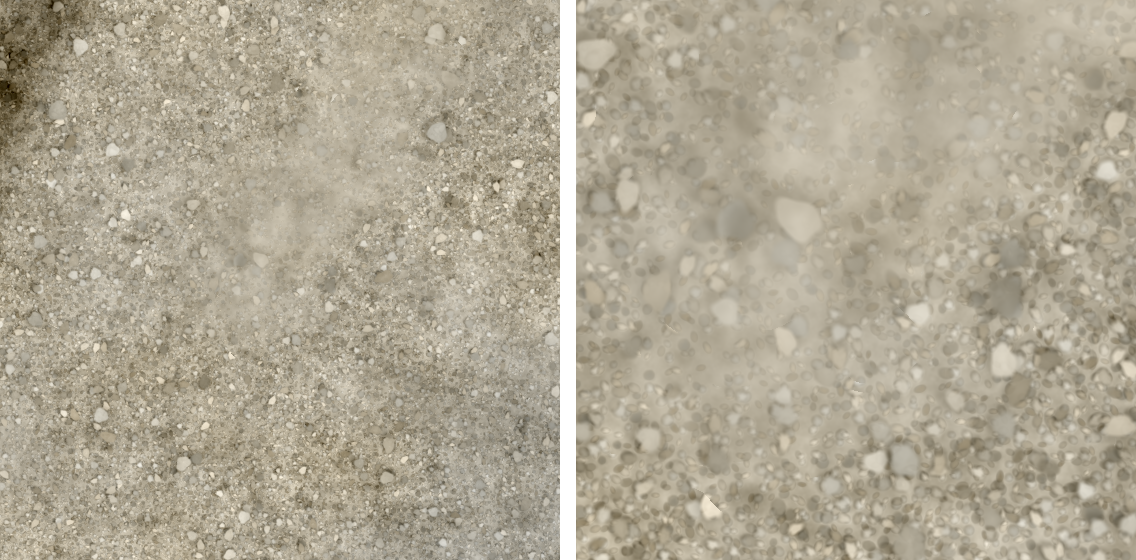
Left, the full canvas; right, a detail of the centre.
Reproduce this texture procedurally as a WebGL 2 fragment shader.

```glsl
#version 300 es
precision highp float;

#define GROUND_COLOR vec3(0.745, 0.712, 0.634)
#define TONE_TINT vec3(1.0, 1.02, 1.07)
#define FINEST_SCALE 150.0
#define SCALE_STEP 0.70
#define GRAIN_LAYERS 6
#define GRAIN_DENSITY 0.90
#define DENSITY_STEP 0.58
#define GRAIN_CONTRAST 0.36
#define SHADOW_DEPTH 0.10
#define EDGE_SOFTNESS 0.0023
#define SOIL_DARKNESS 0.25

uniform vec2 u_resolution;
out vec4 fragColor;

// Integer hash: three uniform values per cell
vec3 hash3(vec2 cell, float seed) {
    uvec3 v = uvec3(ivec3(cell, seed)) * 1664525u + 1013904223u;
    for (int i = 0; i < 2; i++) {
        v.x += v.y * v.z;
        v.y += v.z * v.x;
        v.z += v.x * v.y;
        v ^= v >> 16u;
    }
    return vec3(v >> 8u) / float(1u << 24u);
}

float valueNoise(vec2 p, float seed) {
    vec2 cell = floor(p), f = fract(p);
    f = f * f * (3.0 - 2.0 * f);
    float low = mix(hash3(cell, seed).x, hash3(cell + vec2(1, 0), seed).x, f.x);
    float high = mix(hash3(cell + vec2(0, 1), seed).x, hash3(cell + 1.0, seed).x, f.x);
    return mix(low, high, f.y);
}

// Fractal noise, centred on zero
float fbm(vec2 p, float seed) {
    float sum = 0.0, amplitude = 0.5;
    for (int i = 0; i < 4; i++) {
        sum += amplitude * (valueNoise(p, seed + float(i)) - 0.5);
        p = mat2(1.6, 1.2, -1.2, 1.6) * p;
        amplitude *= 0.55;
    }
    return sum;
}

// One layer of scattered, rotated, slightly angular stones
void addGrains(inout vec3 color, vec2 uv, float scale, float density, float size, float contrast, float seed) {
    vec2 p = uv * scale;
    float edge = EDGE_SOFTNESS * scale;
    for (int y = -1; y <= 1; y++)
    for (int x = -1; x <= 1; x++) {
        vec2 cell = floor(p) + vec2(x, y);
        vec3 place = hash3(cell, seed);
        if (place.z > density) continue;
        vec3 form = hash3(cell, seed + 50.0);
        vec2 d = p - cell - 0.5 - 0.8 * (place.xy - 0.5);
        float turn = 6.2832 * form.x;
        vec2 q = mat2(cos(turn), -sin(turn), sin(turn), cos(turn)) * d;
        q.y *= mix(1.0, 1.7, form.y);
        float angle = atan(q.y, q.x + 1e-5);
        float dist = length(q) * (1.0 + 0.10 * sin(3.0 * angle + 9.0 * form.y) + 0.05 * sin(5.0 * angle));
        float radius = mix(0.22, 0.46, form.z * form.z);

        // Contact shadow, then the stone itself
        float shadow = 1.0 - smoothstep(radius, radius + 0.25, length(q) + 0.2 * (d.x - d.y));
        color -= SHADOW_DEPTH * contrast * shadow;
        float cover = 1.0 - smoothstep(radius - edge, radius + edge, dist);
        float tone = GRAIN_CONTRAST * contrast * (place.z / density - mix(0.48, 0.32, size));
        tone -= 0.04 * size * dist / radius;
        vec3 hue = vec3(0.7, 0.0, -1.0) * 0.05 * (form.y - 0.5);
        color = mix(color, GROUND_COLOR + tone * TONE_TINT + hue, cover * 0.85);
    }
}

void main() {
    vec2 uv = gl_FragCoord.xy / u_resolution;
    vec2 warped = uv + 0.12 * vec2(fbm(uv * 6.0, 1.0), fbm(uv * 6.0, 11.0));

    // Large regions: dark soil corner, sandy diagonal track, cool gravel
    float soil = smoothstep(-0.10, 0.16, warped.y - 0.62 - 2.0 * warped.x);
    float acrossTrack = abs(dot(warped - vec2(0.52, 0.62), vec2(0.86, -0.50)));
    float track = (1.0 - smoothstep(0.02, 0.20, acrossTrack)) * smoothstep(0.2, 0.6, warped.y);
    float cool = smoothstep(0.35, 0.9, warped.x - warped.y);
    float patches = fbm(uv * 6.0, 21.0);
    float roughness = mix(1.12, 0.68, track) + 0.8 * patches;

    // Dusty ground with fine mottling
    float mottle = fbm(uv * 75.0, 31.0) * 0.24 * roughness;
    vec3 color = GROUND_COLOR + (mottle - 0.02) * TONE_TINT;

    // Grains from fine to coarse
    float scale = FINEST_SCALE, density = GRAIN_DENSITY;
    for (int i = 0; i < GRAIN_LAYERS; i++) {
        float size = float(i) / float(GRAIN_LAYERS - 1);
        float shown = density * clamp(roughness, 0.45, 1.1);
        addGrains(color, uv, scale, shown, size, clamp(roughness, 0.55, 1.3), 100.0 + 7.0 * float(i));
        scale *= SCALE_STEP;
        density *= DENSITY_STEP;
    }

    // Thin dust, small stains and clumps
    float dust = smoothstep(-0.1, 0.3, fbm(uv * 9.0, 41.0)) * 0.22 + 0.1 * track;
    color = mix(color, GROUND_COLOR - vec3(0.02, 0.03, 0.045), dust);
    float stain = smoothstep(0.82, 1.0, valueNoise(uv * 24.0 + 6.0 * warped, 61.0));
    color -= 0.13 * stain * TONE_TINT;
    color += (0.17 * fbm(uv * 26.0, 81.0) + 0.12 * fbm(uv * 10.0, 91.0)) * TONE_TINT;

    // Regional tones
    color -= SOIL_DARKNESS * soil * (0.95 + 1.2 * patches) * vec3(1.0, 1.04, 1.12);
    color += cool * vec3(-0.030, -0.015, 0.012);
    color += 0.10 * fbm(uv * 3.5, 71.0) * TONE_TINT + patches * vec3(0.02, 0.0, -0.04);

    fragColor = vec4(clamp(color, 0.0, 1.0), 1.0);
}
```
